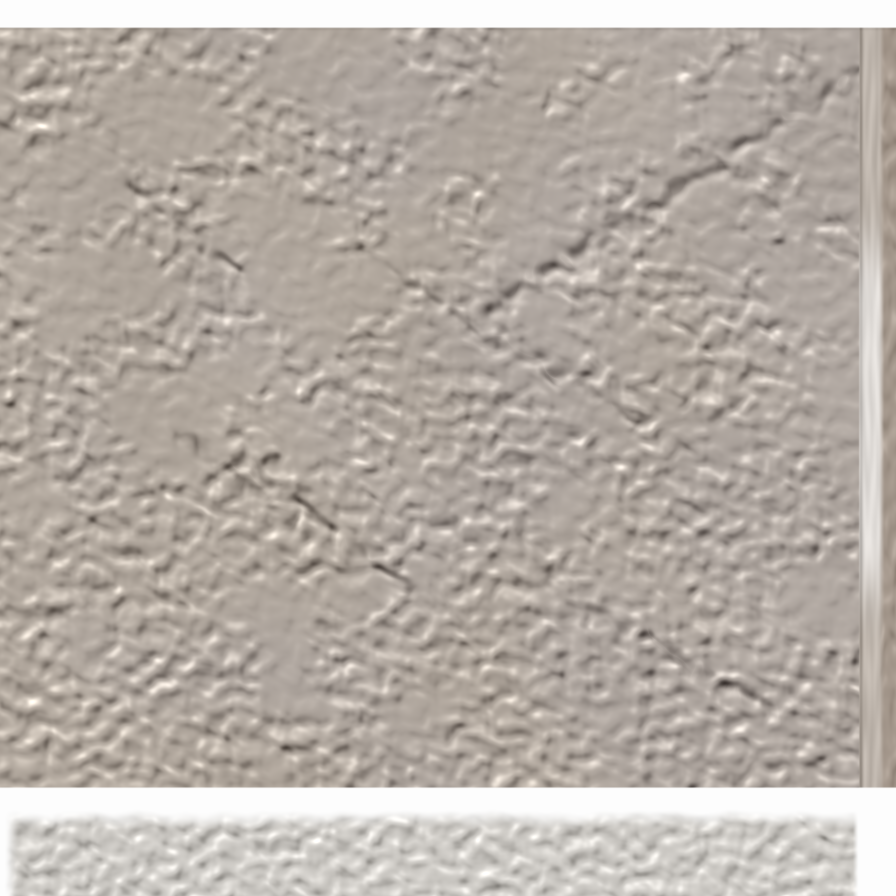
Reproduce this texture procedurally as a WebGL 1 fragment shader.

```glsl
precision highp float;
// A weathered stone slab with worn diagonal grooves, framed by pale borders.
// Gradient noise plus broken groove lines form a height field, which is
// embossed by light from the upper left and laid out in soft rectangles.
uniform vec2 u_resolution;

// Colours
const vec3 STONE = vec3(0.688, 0.650, 0.610);
const vec3 STONE_COOL = vec3(0.682, 0.648, 0.622);
const vec3 LEDGE = vec3(0.800, 0.788, 0.768);
const vec3 EDGE_TAN = vec3(0.640, 0.590, 0.545);
const vec3 RAIL = vec3(0.745, 0.710, 0.675);
const vec3 BORDER = vec3(0.993);

// Layout, in canvas units
const float SLAB_TOP = 0.969;
const float SLAB_BOTTOM = 0.121;
const float SLAB_RIGHT = 0.959;
const float RAIL_RIGHT = 0.984;
const float LEDGE_TOP = 0.084;

// Relief
const vec2 GRAIN_FREQ = vec2(50.0, 59.0);
const vec2 LIGHT_STEP = vec2(-0.0040, 0.0085);
const float RELIEF = 0.235;
const float GROOVE_DEPTH = 0.50;
const float GROOVE_SHADE = 0.115;
const float GROOVE_WIDTH = 0.0066;
const int GROOVES = 7;

vec2 gradientAt(vec2 cell) {
  vec3 k = fract(cell.xyx * vec3(0.1031, 0.1030, 0.0973));
  k += dot(k, k.yzx + 33.33);
  float angle = 6.2832 * fract((k.x + k.y) * k.z);
  return vec2(cos(angle), sin(angle));
}

float noise(vec2 p) {
  vec2 i = floor(p), f = fract(p);
  vec2 u = f * f * f * (f * (f * 6.0 - 15.0) + 10.0);
  vec2 e = vec2(1.0, 0.0);
  float low = mix(dot(gradientAt(i), f), dot(gradientAt(i + e), f - e), u.x);
  float high = mix(dot(gradientAt(i + e.yx), f - e.yx),
                   dot(gradientAt(i + 1.0), f - 1.0), u.x);
  return mix(low, high, u.y);
}

float segmentDistance(vec2 p, vec2 a, vec2 b) {
  vec2 ab = b - a;
  return length(p - a - ab * clamp(dot(p - a, ab) / dot(ab, ab), 0.0, 1.0));
}

float line(float d, float width) {
  return exp(-d * d / (width * width));
}

// One long rising groove and a scatter of shorter falling ones
float grooves(vec2 p) {
  p += 0.012 * vec2(noise(p * 38.0), noise(p * 38.0 + 40.0));
  float rising = segmentDistance(p, vec2(0.55, 0.66), vec2(0.97, 0.928));
  float g = line(rising, GROOVE_WIDTH * 1.5);
  for (int n = 0; n < GROOVES; n++) {
    float k = float(n);
    vec2 center = vec2(0.20 + 0.70 * fract(k * 0.618),
                       0.20 + 0.56 * fract(0.98 + k * 0.70));
    vec2 reach = vec2(0.085, -0.050 - 0.020 * fract(0.9 + k * 0.37));
    reach *= 0.7 + 0.5 * fract(k * 0.43);
    float d = segmentDistance(p, center - reach, center + reach);
    g = max(g, line(d, GROOVE_WIDTH) * (0.65 + 0.35 * fract(0.8 + k * 0.57)));
  }
  return g * clamp(0.65 + 2.0 * noise(p * 43.0 + 9.0), 0.0, 1.2);
}

float grain(vec2 p) {
  vec2 q = p * GRAIN_FREQ;
  q += 0.35 * vec2(noise(q * 0.7 + 17.0), noise(q * 0.7 + 71.0));
  return noise(q) + 0.26 * noise(q * 1.9 + 5.0);
}

// Slope toward the light, with calm areas flattened and steep marks raised
float grainSlope(vec2 p) {
  float s = grain(p) - grain(p + LIGHT_STEP);
  return s * (0.60 + 1.0 * abs(s));
}

vec3 slab(vec2 p) {
  // Patches of wear: smoother near the top, rougher below
  float patches = noise(p * 8.0 + 3.0) + 0.7 * noise(p * 17.0) + 0.6 * (0.65 - p.y);
  float rough = mix(0.26, 1.12, smoothstep(-0.28, 0.20, patches));
  float groove = grooves(p);
  float grooveSlope = grooves(p + LIGHT_STEP) - groove;
  float slope = grainSlope(p) * rough + GROOVE_DEPTH * grooveSlope;
  float shade = RELIEF * slope - GROOVE_SHADE * groove;
  shade += 0.028 * noise(p * 5.0 + 8.0) + 0.030 * rough * noise(p * 31.0 + 60.0);
  float cool = smoothstep(0.1, 0.9, p.x + 0.8 * noise(p * 6.0 + 30.0));
  return mix(STONE, STONE_COOL, cool) + shade * vec3(1.0, 0.99, 0.96);
}

vec3 ledge(vec2 p) {
  float slope = grainSlope(p * 1.1 + 2.0);
  float fade = smoothstep(LEDGE_TOP + 0.012, LEDGE_TOP - 0.010, p.y + 0.006 * noise(p * 30.0));
  fade *= smoothstep(0.004, 0.022, p.x) * smoothstep(SLAB_RIGHT, SLAB_RIGHT - 0.008, p.x);
  return mix(BORDER, LEDGE + 0.21 * slope, fade);
}

vec3 rightEdge(vec2 p) {
  vec3 tanned = EDGE_TAN + 0.10 * grainSlope(p * vec2(1.6, 0.6));
  float worn = smoothstep(0.28, 0.40, p.y) * smoothstep(0.78, 0.66, p.y);
  vec3 rail = mix(RAIL, BORDER, 0.55 * worn) + 0.09 * noise(p * vec2(160.0, 14.0));
  vec3 color = mix(rail, tanned, smoothstep(RAIL_RIGHT - 0.004, RAIL_RIGHT + 0.004, p.x));
  return color - 0.14 * line(p.x - SLAB_RIGHT - 0.002, 0.0022);
}

void main() {
  vec2 p = gl_FragCoord.xy / u_resolution;
  float soft = max(0.0014, 0.75 / u_resolution.y);
  vec3 face = mix(slab(p), rightEdge(p), smoothstep(-soft, soft, p.x - SLAB_RIGHT));
  face -= 0.07 * line(p.y - SLAB_TOP, 0.0025);
  float inside = smoothstep(-soft, soft, p.y - SLAB_BOTTOM)
               * smoothstep(-soft, soft, SLAB_TOP - p.y);
  vec3 surround = p.y < 0.5 ? ledge(p) : BORDER;
  gl_FragColor = vec4(clamp(mix(surround, face, inside), 0.0, 1.0), 1.0);
}
```
